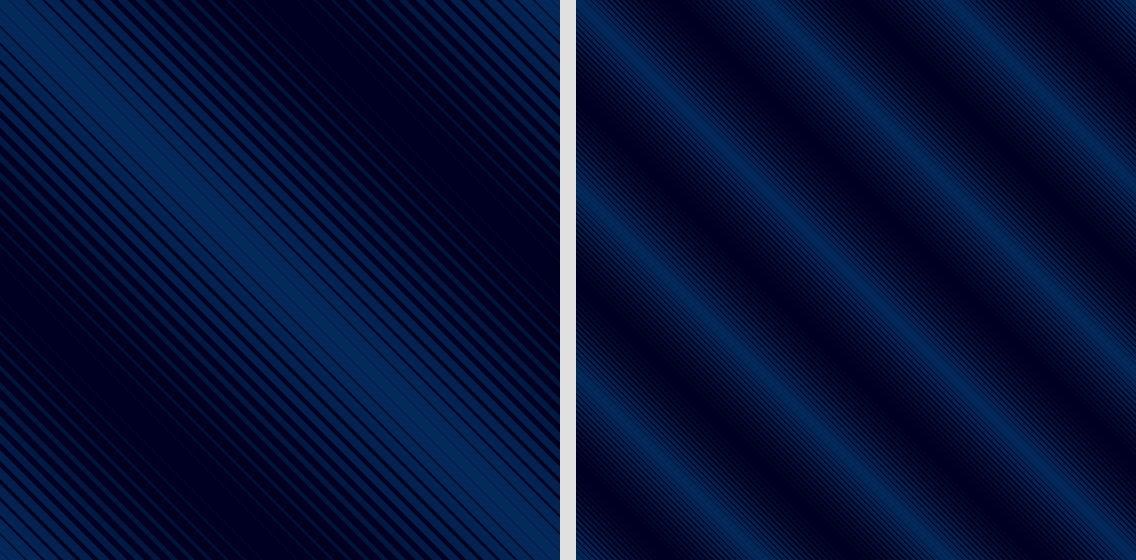
Left: one tile. Right: repeated 3 by 3.
This pattern is drawn by a Shadertoy shader. Its source:

```glsl
// Diagonal blue stripes on navy that swell and fade once across the tile.

// Share of a pixel of width px, at distance d from a stripe's centre, that the stripe covers.
float stripeCover(float d, float halfWidth, float px) {
    return clamp((halfWidth - d) / px + 0.5, 0.0, 1.0)
         - clamp((-halfWidth - d) / px + 0.5, 0.0, 1.0);
}

void mainImage(out vec4 fragColor, in vec2 fragCoord) {
    const float STRIPES = 32.0;
    vec2 uv = fragCoord / iResolution.xy;
    float across = uv.x + uv.y;

    // Strength: 1 along the falling diagonal, 0 half a tile away
    float strength = abs(2.0 * fract(across) - 1.0);

    // Stripe width follows the strength; the neighbour is added for thin gaps
    float d = abs(fract(across * STRIPES + 0.5) - 0.5);
    float px = STRIPES * length(1.0 / iResolution.xy);
    float halfWidth = 0.5 * strength;
    float cover = stripeCover(d, halfWidth, px) + stripeCover(1.0 - d, halfWidth, px);

    // Stripe colour also brightens with the strength
    vec3 navy = vec3(0.0, 0.0, 0.13);
    vec3 blue = mix(vec3(0.0, 0.04, 0.17), vec3(0.015, 0.165, 0.36), strength);
    fragColor = vec4(mix(navy, blue, clamp(cover, 0.0, 1.0)), 1.0);
}
```
